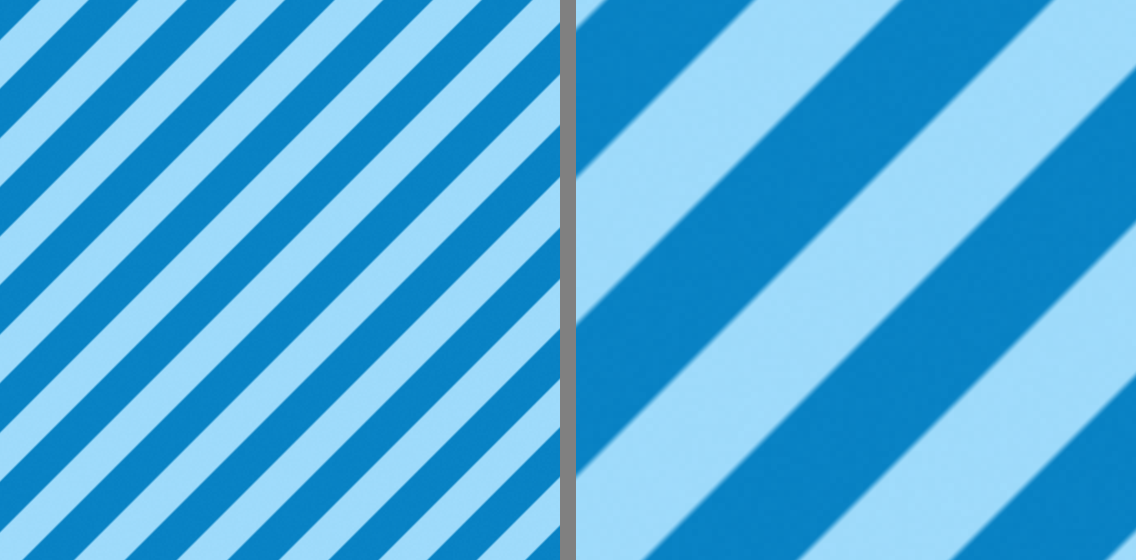
Left: the whole. Right: its middle third, enlarged.
Give the GLSL for this pattern, as a Shadertoy shader.

```glsl
// Diagonal light and deep blue stripes with slightly uneven spacing and faint grain.

float hash(vec2 cell) {
    vec3 p = fract(vec3(cell.xyx) * 0.1031);
    p += dot(p, p.yzx + 33.33);
    return fract((p.x + p.y) * p.z);
}

// Signed distance, along the canvas edge, to the nearest light stripe.
float stripeDistance(float across) {
    const float period = 0.17526;
    // The spacing widens gently past the main diagonal.
    float p = across - 0.0275 * smoothstep(0.78, 1.68, across) - 0.1149;
    return abs(p - period * round(p / period)) - 0.0433;
}

void mainImage(out vec4 fragColor, in vec2 fragCoord) {
    vec2 uv = fragCoord / iResolution.xy;

    // Stripes rise to the right; measure from the upper left corner.
    float d = stripeDistance(uv.x + 1.0 - uv.y);
    float softness = max(0.0035, 1.0 / iResolution.y);
    float light = 1.0 - smoothstep(-softness, softness, d);
    vec3 color = mix(vec3(0.032, 0.51, 0.768), vec3(0.62, 0.857, 0.983), light);

    // Barely visible grain.
    color += 0.008 * (hash(floor(uv * 256.0)) - 0.5);

    fragColor = vec4(color, 1.0);
}
```
